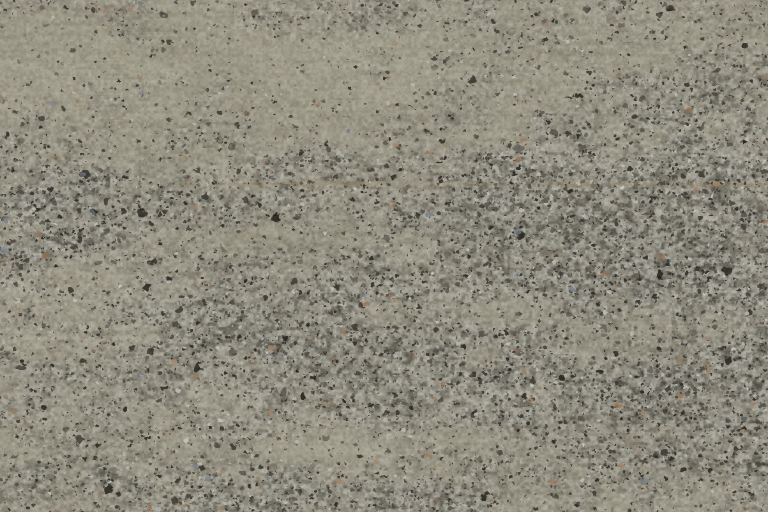
Write a Shadertoy shader that draws this texture.

```glsl
vec3 hash3(vec2 cell, float seed) {
    vec3 h = fract(vec3(cell.xyx + seed * 17.3) * vec3(0.1031, 0.1030, 0.0973));
    h += dot(h, h.yxz + 33.33);
    return fract((h.xxy + h.yzz) * h.zyx);
}

float noise(vec2 p, float seed) {
    vec2 cell = floor(p), f = fract(p);
    f = f * f * (3.0 - 2.0 * f);
    float low = mix(hash3(cell, seed).x, hash3(cell + vec2(1, 0), seed).x, f.x);
    float high = mix(hash3(cell + vec2(0, 1), seed).x, hash3(cell + 1.0, seed).x, f.x);
    return mix(low, high, f.y);
}

float fbm(vec2 p, float seed) {
    float sum = 0.0, weight = 0.533;
    for (int i = 0; i < 4; i++) {
        sum += weight * noise(p, seed + float(i));
        p = p * 2.03 + 5.7;
        weight *= 0.5;
    }
    return sum;
}

// Scattered irregular grains: x is coverage, y is a random value per grain
vec2 grains(vec2 p, float cells, float density, float seed) {
    vec2 q = p * cells, home = floor(q);
    q += 0.5 * (vec2(noise(q * 2.3, seed + 5.0), noise(q * 2.3, seed + 6.0)) - 0.5);
    float blur = 0.7 * cells / iResolution.y;
    vec2 best = vec2(0.0);
    for (int y = -1; y <= 1; y++)
    for (int x = -1; x <= 1; x++) {
        vec2 cell = home + vec2(x, y);
        vec3 place = hash3(cell, seed), look = hash3(cell, seed + 9.0);
        float radius = mix(0.16, 0.44, look.x * look.x);
        vec2 offset = (q - cell - 0.15 - 0.7 * place.xy) * vec2(mix(0.7, 1.1, look.y), 1.0);
        float cover = 1.0 - smoothstep(radius - blur, radius + blur, length(offset));
        cover *= 1.0 - smoothstep(density - 0.03, density + 0.03, place.z);
        if (cover > best.x) best = vec2(cover, look.z);
    }
    return best;
}

void mainImage(out vec4 fragColor, in vec2 fragCoord) {
    vec2 p = fragCoord / iResolution.y;

    // Wear lies in horizontal bands, heavier to the right and through the middle
    float bands = fbm(p * vec2(1.6, 8.0), 1.0);
    float clumps = fbm(p * vec2(15.0, 26.0), 7.0);
    float bias = 0.16 * p.x + 0.18 * exp(-pow((p.y - 0.47) / 0.17, 2.0)) - 0.12 * p.y;
    float wear = smoothstep(0.28, 0.92, 0.65 * bands + 0.5 * clumps + bias - 0.1);

    // Smooth cement skin over greyer exposed mortar
    vec3 color = mix(vec3(0.622, 0.607, 0.542), vec3(0.585, 0.578, 0.538), wear);
    color += 0.05 * (fbm(p * vec2(4.0, 9.0), 13.0) - 0.5);

    // Brushed horizontal scratches
    float scratch = noise(p * vec2(9.0, 150.0), 21.0);
    color += 0.05 * (scratch - 0.5);
    color -= 0.07 * smoothstep(0.72, 1.0, scratch) * clumps;

    // Sandy grit
    float grit = 0.6 * noise(p * 165.0, 31.0) + 0.4 * noise(p * 290.0, 32.0);
    color += mix(0.13, 0.32, wear) * (grit - 0.5);
    color -= wear * 0.17 * smoothstep(0.45, 0.8, noise(p * vec2(95.0, 120.0), 35.0));

    // Ochre seam
    float seamY = 0.638 + 0.008 * (noise(vec2(p.x * 5.0, 2.0), 41.0) - 0.5);
    float seam = exp(-pow((p.y - seamY) / 0.006, 2.0)) * smoothstep(0.2, 0.45, p.x);
    color = mix(color, vec3(0.56, 0.49, 0.38), 0.55 * seam * noise(p * vec2(22.0, 60.0), 42.0));

    // Dark pits, from fine to coarse
    for (int i = 0; i < 3; i++) {
        float level = float(i);
        float density = mix(0.05, 0.42, wear) * exp2(-1.1 * level);
        vec2 pit = grains(p, 135.0 * exp2(-0.6 * level), density, 50.0 + level * 3.0);
        vec3 pitColor = mix(vec3(0.13, 0.12, 0.10), vec3(0.41, 0.39, 0.35), pit.y);
        color = mix(color, pitColor, 0.85 * pit.x);
    }

    // Pale quartz, bluish and rusty stones
    vec2 quartz = grains(p + 0.31, 115.0, 0.03 + 0.14 * wear, 71.0);
    color = mix(color, mix(vec3(0.63, 0.62, 0.58), vec3(0.80, 0.80, 0.78), quartz.y * quartz.y), 0.8 * quartz.x);
    vec2 stone = grains(p + 0.57, 75.0, 0.01 + 0.05 * wear, 83.0);
    vec3 rust = mix(vec3(0.60, 0.42, 0.29), vec3(0.64, 0.54, 0.43), fract(stone.y * 7.0));
    vec3 stoneColor = mix(rust, vec3(0.46, 0.50, 0.55), step(0.7, stone.y));
    color = mix(color, stoneColor, 0.75 * stone.x);

    fragColor = vec4(clamp(color, 0.0, 1.0), 1.0);
}
```
